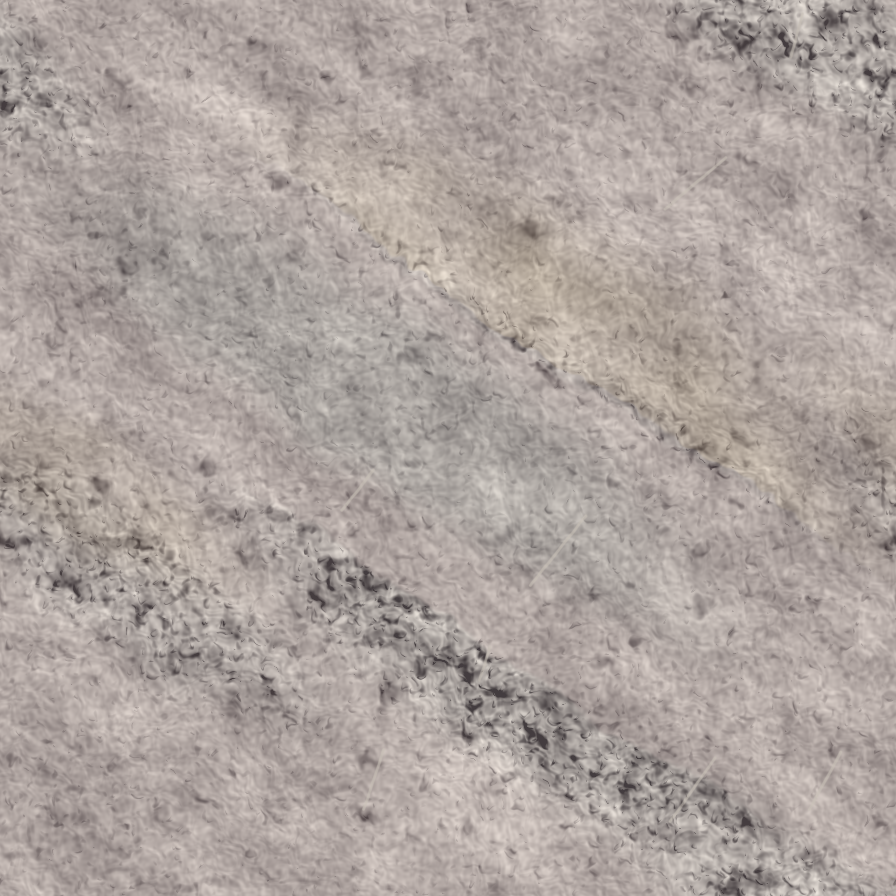
Give the GLSL for this texture, as a three.js fragment shader.

```glsl
// Dry, pale soil with diagonal wheel ruts, crumbling clods and bits of straw.
varying vec2 vUv;

const vec2 LIGHT = vec2(0.6, 0.8);
const vec2 RUT = vec2(0.832, -0.555); // slope -2/3, so that ruts wrap

vec2 hash2(vec2 cell) {
  vec3 q = fract(cell.xyx * vec3(0.1031, 0.103, 0.0973));
  q += dot(q, q.yzx + 33.33);
  return fract((q.xx + q.yz) * q.zy);
}

// Gradient noise that wraps after a whole period
float corner(vec2 cell, vec2 offset, float period) {
  float angle = 6.2832 * hash2(mod(cell, period) + period).x;
  return dot(vec2(cos(angle), sin(angle)), offset);
}

float noise(vec2 p, float period) {
  p *= period;
  vec2 i = floor(p), f = fract(p), e = vec2(1.0, 0.0);
  vec2 u = f * f * f * (f * (f * 6.0 - 15.0) + 10.0);
  float low = mix(corner(i, f, period), corner(i + e, f - e, period), u.x);
  float high = mix(corner(i + e.yx, f - e.yx, period), corner(i + 1.0, f - 1.0, period), u.x);
  return mix(low, high, u.y);
}

float relief(vec2 p) {
  float height = 0.0, amp = 0.4, period = 9.0;
  for (int i = 0; i < 5; i++) {
    height += amp * noise(p, period);
    amp *= 0.62;
    period = 2.0 * period + 1.0;
  }
  return height;
}

// Dark gaps between crumbs, at three sizes
float pits(vec2 p, float loose) {
  float depth = 0.0, period = 29.0;
  for (int i = 0; i < 3; i++) {
    depth += (0.1 + 0.17 * loose) * smoothstep(0.26 - 0.16 * loose, 0.6, noise(p, period));
    period = 2.0 * period - 3.0;
  }
  return depth;
}

// Elongated wrapped patch along the ruts; a small width gives a sharp rim
float patchMask(vec2 p, vec2 center, float above, float below, float len) {
  vec2 q = fract(p - center + 0.5) - 0.5;
  float across = dot(q, vec2(-RUT.y, RUT.x));
  float width = across > 0.0 ? above : below;
  return 1.0 - smoothstep(0.4, 1.0, length(vec2(dot(q, RUT) / len, across / width)));
}

// How broken up the ground is
float looseness(vec2 p) {
  float bank = patchMask(p, vec2(0.6, 0.235), 0.012, 0.14, 0.5);
  float hollow = 0.7 * patchMask(p, vec2(0.15, 0.35), 0.08, 0.1, 0.32);
  float ridge = 0.85 * patchMask(p, vec2(0.9, 0.97), 0.1, 0.1, 0.32);
  float rim = 0.6 * patchMask(p, vec2(0.62, 0.6), 0.02, 0.02, 0.48);
  return max(max(bank, hollow), max(ridge, rim));
}

// Lit, uneven clods, each with a shadow on the side away from the light
float clods(vec2 p, float cells) {
  vec2 g = p * cells;
  float shade = 0.0;
  for (int k = 0; k < 9; k++) {
    vec2 cell = floor(g) + vec2(mod(float(k), 3.0), floor((float(k) + 0.5) / 3.0)) - 1.0;
    vec2 id = mod(cell, cells) + cells;
    vec2 r = hash2(id), s = hash2(id + 41.0);
    vec2 center = cell + 0.1 + 0.8 * r;
    float loose = looseness(center / cells);
    float present = step(s.y, 0.14 + 0.6 * loose);
    vec2 axis = vec2(cos(6.28 * r.x), sin(6.28 * r.x));
    vec2 d = (g - center) / (0.13 + 0.23 * s.x);
    d += 0.7 * r.y * axis * dot(d, axis);
    float body = present * (1.0 - smoothstep(0.4, 1.1, length(d)));
    float shadow = present * (1.0 - smoothstep(0.4, 1.15, length(d + 0.6 * LIGHT)));
    shade = min(shade, -shadow * (0.19 + 0.2 * loose));
    shade = mix(shade, 0.08 * dot(d, LIGHT), body);
  }
  return shade;
}

// Pale straws, mostly leaning to the right
float straws(vec2 p, float cells) {
  vec2 g = p * cells;
  float cover = 0.0;
  for (int k = 0; k < 9; k++) {
    vec2 cell = floor(g) + vec2(mod(float(k), 3.0), floor((float(k) + 0.5) / 3.0)) - 1.0;
    vec2 id = mod(cell, cells) + cells;
    vec2 r = hash2(id + 7.0), s = hash2(id + 19.0), d = g - cell - 0.2 - 0.6 * r;
    vec2 dir = vec2(cos(0.5 + 0.9 * s.x), sin(0.5 + 0.9 * s.x));
    float reach = 0.1 + 0.22 * r.x;
    float dist = length(d - dir * clamp(dot(d, dir), -reach, reach)) / cells;
    cover = max(cover, step(s.y, 0.3) * (1.0 - smoothstep(0.0005, 0.0026, dist)));
  }
  return cover;
}

void main() {
  vec2 p = vUv;
  vec2 rough = vec2(noise(p, 52.0), noise(p + 0.37, 52.0));
  vec2 ragged = vec2(noise(p, 105.0), noise(p + 0.61, 105.0));
  vec2 bent = p + 0.025 * vec2(noise(p, 7.0), noise(p + 0.5, 9.0)) + 0.008 * rough;
  float loose = looseness(bent);
  // Ground colour: pinkish soil, a grey packed track, a tan bank
  float gray = max(patchMask(bent, vec2(0.43, 0.54), 0.15, 0.105, 0.55), 0.8 * loose);
  float tan_ = patchMask(bent, vec2(0.62, 0.6), 0.19, 0.006, 0.5);
  tan_ = max(tan_, 0.6 * patchMask(bent, vec2(0.08, 0.47), 0.09, 0.1, 0.3));
  vec3 color = mix(vec3(0.706, 0.664, 0.648), vec3(0.69, 0.668, 0.65), gray);
  color = mix(color, vec3(0.73, 0.683, 0.63), tan_ * (0.75 + 0.6 * noise(p, 11.0)));
  // Broad stains and streaks along the ruts
  float streak = noise(vec2(2.0 * p.x + 3.0 * p.y, p.x + p.y), 4.0);
  float shade = 0.09 * streak + 0.09 * noise(p, 5.0) + 0.09 * noise(p, 17.0) - 0.03 * loose;
  // Relief, gaps, clods and fine grain
  float broken = clamp(loose * (0.9 + 1.2 * noise(p, 13.0)) + 0.5 * noise(p, 8.0), -0.4, 1.0);
  shade += (relief(bent) - relief(bent + 0.003 * LIGHT)) * (1.2 + 1.1 * loose);
  shade += 0.06 * noise(p, 81.0) + 0.07 * noise(p, 150.0) - pits(p + 0.003 * ragged, broken);
  vec2 crumbled = p + 0.009 * rough + 0.005 * ragged;
  shade += clods(crumbled, 20.0) + 0.85 * clods(crumbled, 41.0) + 0.6 * clods(crumbled, 83.0);
  color += max(shade, -0.43) * vec3(1.0, 1.0, 0.94);
  color = mix(color, vec3(0.79, 0.76, 0.72), 0.6 * straws(p + 0.001 * rough, 6.0));
  gl_FragColor = vec4(color, 1.0);
}
```
